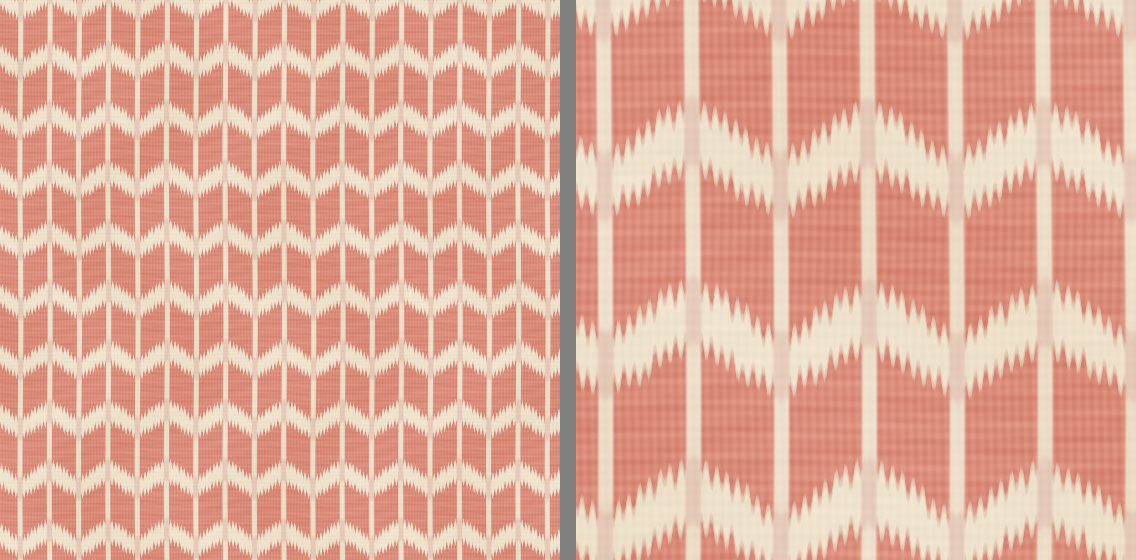
Left, the full canvas; right, a detail of the centre.
This pattern is drawn by a WebGL 2 fragment shader. Its source:

```glsl
#version 300 es
precision highp float;

#define PANELS 19.12        // upright panels across the canvas
#define ROWS 9.37           // chevron rows up the canvas
#define PHASE vec2(0.697, 4.854)
#define SLOPE 0.32          // rise of a panel, in rows
#define HALF_HEIGHT 0.325   // half height of a block, in rows
#define STRIPE 0.088        // half width of a stripe, in panels
#define TEETH 7.0           // fringe teeth per panel
#define FRINGE 0.055        // tooth depth, in rows
#define THREADS 190.0       // woven ribs across the canvas
#define WEAVE 0.045         // thread contrast

uniform vec2 u_resolution;
out vec4 outColor;

const float TAU = 6.2831853;
const vec3 CREAM = vec3(0.935, 0.885, 0.800);
const vec3 BLUSH = vec3(0.895, 0.780, 0.715);
const vec3 TAN = vec3(0.870, 0.715, 0.635);
const vec3 CORAL = vec3(0.855, 0.545, 0.475);

float hash(vec2 p) {
  vec3 q = fract(p.xyx * vec3(0.1031, 0.1030, 0.0973));
  q += dot(q, q.yzx + 33.33);
  return fract((q.x + q.y) * q.z);
}

// Length of one tooth: mostly shared by all repeats, partly its own
float toothLength(float tooth, float side, vec2 tile) {
  float shared = hash(vec2(tooth + 3.0, side * 7.0 + 11.0));
  float own = hash(tile * 5.0 + vec2(tooth, side * 3.0 + tooth) + 60.0);
  return mix(shared, own, 0.35) * 2.0 - 1.0;
}

// Ragged edge offset along a block, t counted in teeth
float fringe(float t, float side, vec2 tile) {
  float tooth = floor(t);
  float blend = smoothstep(0.0, 1.0, fract(t));
  float uneven = mix(toothLength(tooth, side, tile),
                     toothLength(tooth + 1.0, side, tile), blend);
  float spike = clamp(1.3 * cos(TAU * t), -1.0, 1.0);
  return FRINGE * (0.75 * spike + 0.8 * uneven);
}

// Ribs, cross threads and drifting slubs, about -1 to 1
float weave(vec2 uv) {
  float ribs = sin(TAU * THREADS * uv.x + 0.8 * sin(uv.y * 31.0));
  float picks = sin(TAU * THREADS * 0.83 * uv.y + 0.7 * sin(uv.x * 27.0));
  float slubs = sin(uv.y * 410.0 + 2.0 * sin(uv.x * 23.0))
              * sin(uv.y * 163.0 + uv.x * 37.0);
  return 0.4 * ribs + 0.3 * picks + 0.4 * slubs;
}

void main() {
  vec2 uv = gl_FragCoord.xy / u_resolution.y;
  float pixel = 1.0 / u_resolution.y;
  vec2 cloth = uv + 0.0008 * sin(uv.yx * vec2(11.0, 14.0));

  // Mirrored panels: rise is 0 at a valley stripe and 1 at a peak stripe
  float across = cloth.x * PANELS - PHASE.x;
  float panel = floor(across);
  float f = fract(across);
  float rise = mod(panel, 2.0) < 0.5 ? f : 1.0 - f;

  // Slanted rows, with a block centred on every whole number
  float up = cloth.y * ROWS - PHASE.y - SLOPE * (rise - 0.5);
  float row = floor(up + 0.5);
  float v = up - row;

  // Signed distances to the fringed block and to the nearest stripe
  float t = (rise - STRIPE) / (1.0 - 2.0 * STRIPE) * TEETH;
  float side = step(0.0, v);
  float edge = abs(v) - HALF_HEIGHT - fringe(t, side, vec2(panel, row));
  float fromStripe = min(f, 1.0 - f) - STRIPE;

  float softRow = max(0.022, pixel * ROWS);
  float softPanel = max(0.025, pixel * PANELS * 0.7);
  float ground = smoothstep(-softPanel, softPanel, fromStripe);
  float block = ground * (1.0 - smoothstep(-softRow, softRow, edge));
  float halo = ground * (1.0 - smoothstep(0.0, 2.0 * softRow, edge - 0.02));

  // Stripes are cream beside the blocks and blush across the open bands
  float openBand = smoothstep(0.27, 0.35, abs(v));
  vec3 color = mix(CREAM, BLUSH, (1.0 - ground) * (0.15 + 0.75 * openBand));
  color = mix(color, TAN, 0.65 * halo);
  color = mix(color, CORAL, block);

  // Cloth texture, stronger in the dyed yarn
  float thread = weave(uv);
  color += WEAVE * thread * mix(vec3(0.35), vec3(0.8, 1.3, 1.3), block);
  color += 0.012 * sin(uv.x * 19.0 + 2.0 * sin(uv.y * 13.0)) * vec3(0.4, 0.7, 1.0);
  outColor = vec4(clamp(color, 0.0, 1.0), 1.0);
}
```
